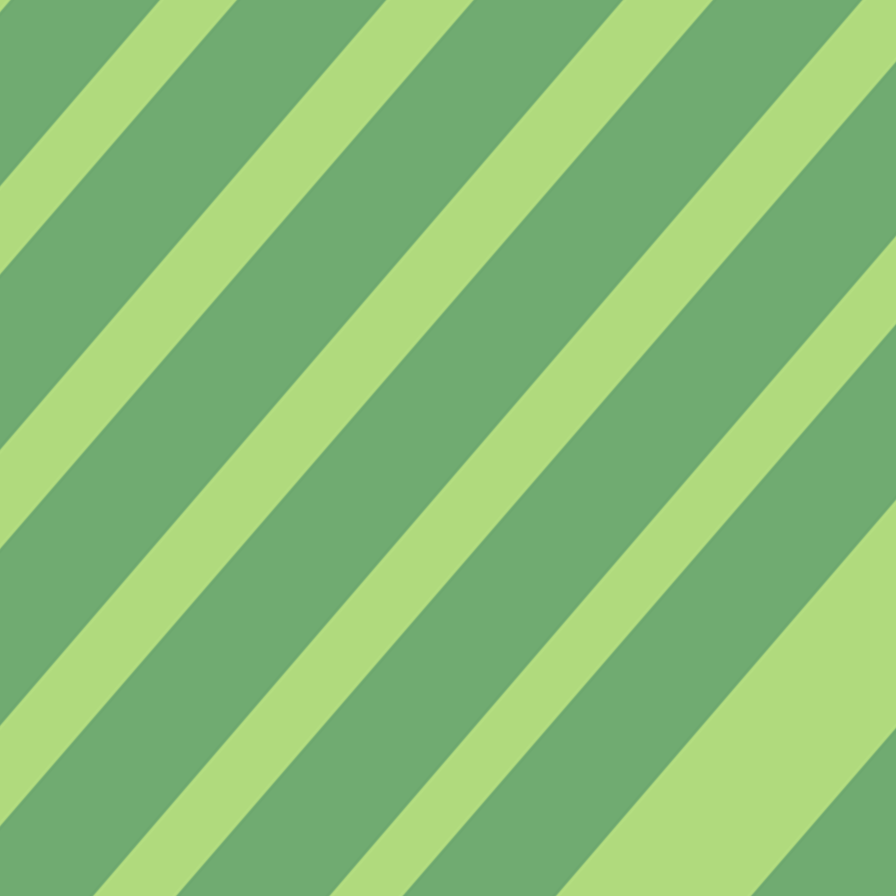
Reproduce this pattern procedurally as a WebGL 2 fragment shader.

```glsl
#version 300 es
precision highp float;

uniform vec2 u_resolution;
out vec4 fragColor;

const vec3 DARK_GREEN = vec3(0.44, 0.67, 0.445);
const vec3 LIGHT_GREEN = vec3(0.69, 0.855, 0.49);
const int BAND_COUNT = 7;

// Where each dark band starts along the top edge; the gaps are uneven.
const float BAND_START[BAND_COUNT] = float[](
    0.0117, 0.2643, 0.5286, 0.7956, 1.0594, 1.3122, 1.7010);

// Signed distance to the nearest dark band, negative inside.
float bandDistance(vec2 p) {
    // The two sides of a band lean at slightly different angles.
    float startSide = p.x + 0.8628 * p.y;
    float endSide = p.x + 0.8584 * p.y;
    float nearest = 1e3;
    for (int i = 0; i < BAND_COUNT; i++) {
        float start = BAND_START[i];
        float band = max(start - startSide, endSide - start - 0.1667);
        nearest = min(nearest, band);
    }
    return nearest * 0.758;
}

void main() {
    vec2 uv = gl_FragCoord.xy / u_resolution;
    float d = bandDistance(vec2(uv.x, 1.0 - uv.y));

    // Soft edge, never thinner than a pixel
    float soft = max(0.0013, 0.7 / u_resolution.y);
    vec3 color = mix(DARK_GREEN, LIGHT_GREEN, smoothstep(-soft, soft, d));

    // Faint contrast rim on both sides of each edge
    float rim = exp(-pow((abs(d) - 0.0025) / 0.0012, 2.0));
    color += 0.015 * sign(d) * rim;

    fragColor = vec4(color, 1.0);
}
```
